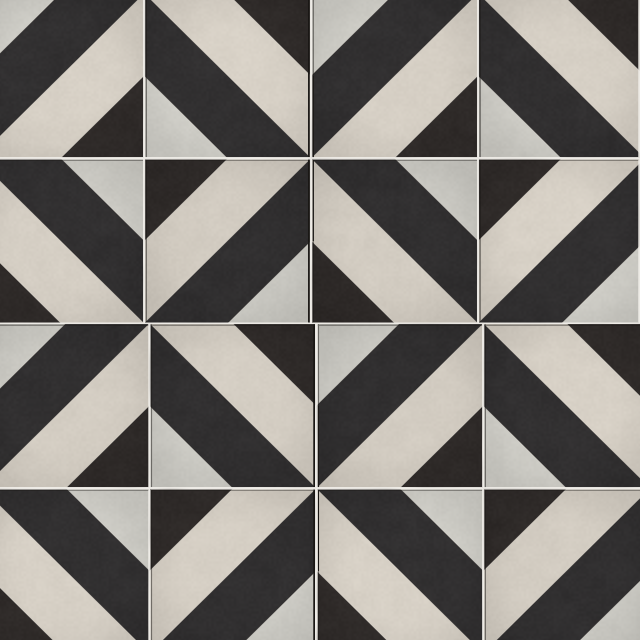
A Shadertoy shader for this pattern:

```glsl
// Cement floor tiles with diagonal black and ivory bands, mirrored into nested diamonds.

float hash(vec2 p) {
    return fract(sin(dot(p, vec2(127.1, 311.7))) * 43758.5453);
}

float noise(vec2 p) {
    vec2 i = floor(p), f = fract(p);
    f = f * f * (3.0 - 2.0 * f);
    return mix(mix(hash(i), hash(i + vec2(1, 0)), f.x),
               mix(hash(i + vec2(0, 1)), hash(i + vec2(1, 1)), f.x), f.y);
}

// Antialiased line of the given half width around d = 0
float line(float d, float halfWidth, float px) {
    return 1.0 - smoothstep(halfWidth - 0.5 * px, halfWidth + 0.5 * px, abs(d));
}

void mainImage(out vec4 fragColor, in vec2 fragCoord) {
    vec2 p = fragCoord / iResolution.xy;
    p.y = 1.0 - p.y; // rows count downward
    float px = 1.0 / iResolution.y;

    // Tile grid; the lower two rows are laid slightly to the right
    vec2 size = vec2(0.2608, 0.2578);
    vec2 grid = (p + vec2(0.0355, 0.0104)) / size;
    float lower = step(2.0, grid.y);
    grid.x -= lower * 0.0082 / size.x;
    vec2 id = floor(grid), cell = fract(grid);

    // Mirror every other tile, swapping its two colours
    vec2 odd = mod(id, 2.0);
    vec2 mirrored = mix(cell, 1.0 - cell, odd);
    float diagonal = mirrored.x + mirrored.y;
    float band = (abs(fract(diagonal - 0.25) - 0.5) - 0.25) * size.x * 0.7071;
    float light = smoothstep(-0.7 * px, 0.7 * px, band);
    light = mix(light, 1.0 - light, mod(odd.x + odd.y, 2.0));

    // Corner triangles differ a little in tint from the long bands
    float corner = step(0.5, abs(diagonal - 1.0));
    vec3 ivory = mix(vec3(0.81, 0.785, 0.745), vec3(0.785, 0.78, 0.755), corner);
    vec3 black = mix(vec3(0.187, 0.181, 0.184), vec3(0.182, 0.165, 0.158), corner);
    vec3 color = mix(black, ivory, light);

    // Soft darkening toward tile corners, tile tone, clouding and fine grain
    color *= 1.03 - 0.09 * smoothstep(0.25, 0.7, length(cell - 0.5));
    color *= 0.985 + 0.03 * hash(id + 7.0);
    color += 0.016 * (noise(p * 45.0) - 0.5) + 0.018 * (noise(p * 256.0) - 0.5);

    // Signed distance to the nearest joints, and which joints they are
    vec2 joint = (cell - step(0.5, cell)) * size;
    vec2 index = floor(grid + 0.5);
    float wide = 1.0 - mod(index.x, 2.0);
    float outerHalf = step(0.5, mirrored.y);

    // Dark hairlines beside the grout
    float shadow = line(joint.x - 0.0032, 0.0011, px) * mix(0.5, 1.0, wide * outerHalf);
    shadow = max(shadow, line(joint.x + 0.0034, 0.0013, px) * wide);
    shadow = max(shadow, 0.5 * line(joint.y - 0.0028, 0.0009, px));
    color = mix(color, vec3(0.10, 0.09, 0.08), shadow);

    // Pale grout, thinner along the middle row
    float middleRow = 1.0 - step(0.5, abs(index.y - 2.0));
    float grout = max(line(joint.x, mix(0.0017, 0.0020, wide), px),
                      line(joint.y, mix(0.0019, 0.0013, middleRow), px));
    grout = max(grout, smoothstep(0.997, 0.998, p.x) * (1.0 - lower));
    color = mix(color, vec3(0.94, 0.93, 0.91), grout * (0.9 + 0.1 * noise(p * 30.0)));

    fragColor = vec4(clamp(color, 0.0, 1.0), 1.0);
}
```
